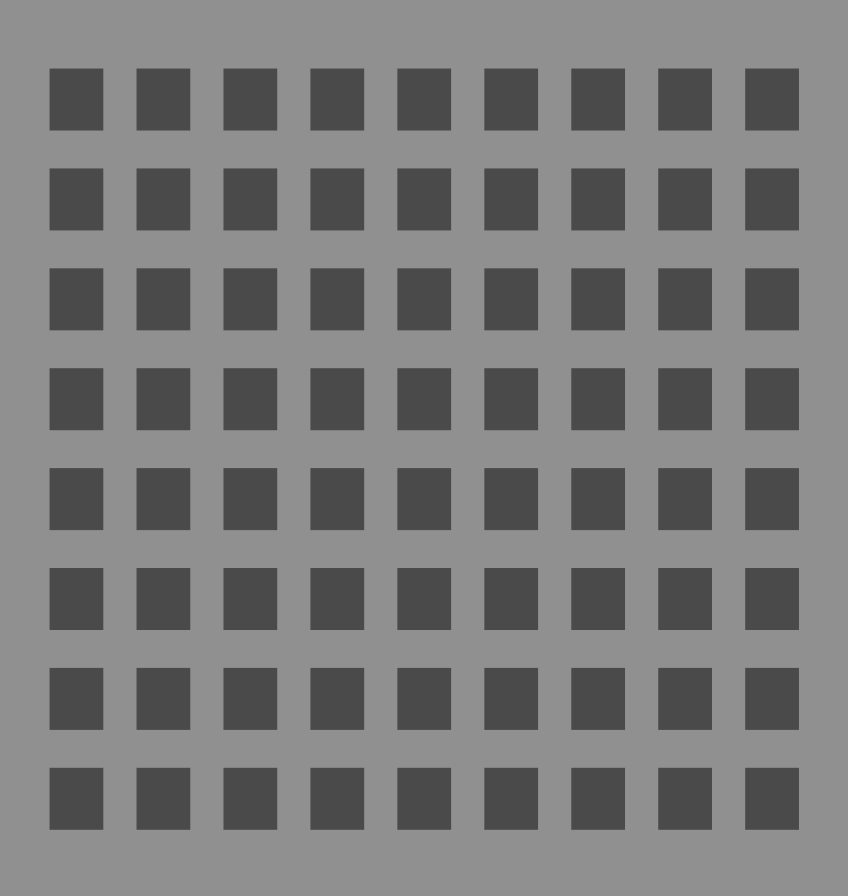
Write a WebGL 2 fragment shader that draws this pattern.

```glsl
#version 300 es
precision highp float;
// Nine columns by eight rows of dark upright rectangles on a plain grey ground.
// Each point is folded into its nearest grid cell, then the rectangle's
// coverage is found per axis so that the edges stay crisp but smooth.

uniform vec2 u_resolution;
out vec4 fragColor;

// Offset from the centre of the nearest cell in a finite, centred grid
vec2 nearestCellOffset(vec2 p, vec2 pitch, vec2 count) {
    vec2 grid = p / pitch + 0.5 * count;
    vec2 cell = clamp(floor(grid), vec2(0.0), count - 1.0);
    return (grid - cell - 0.5) * pitch;
}

// Share of a pixel covered by a box with the given half size
float boxCoverage(vec2 p, vec2 halfSize, vec2 pixel) {
    vec2 cover = clamp(0.5 - (abs(p) - halfSize) / pixel, 0.0, 1.0);
    return cover.x * cover.y;
}

void main() {
    vec2 uv = gl_FragCoord.xy / u_resolution;
    vec2 pixel = 1.0 / u_resolution;

    // Grid, with its centre a touch below the middle of the canvas
    vec2 offset = nearestCellOffset(uv - vec2(0.5003, 0.4987),
                                    vec2(0.10254, 0.11149), vec2(9.0, 8.0));

    // Rectangles over the ground
    float block = boxCoverage(offset, 0.5 * vec2(0.0634, 0.0692), pixel);
    vec3 groundGrey = vec3(0.565);
    vec3 blockGrey = vec3(0.29);
    fragColor = vec4(mix(groundGrey, blockGrey, block), 1.0);
}
```
